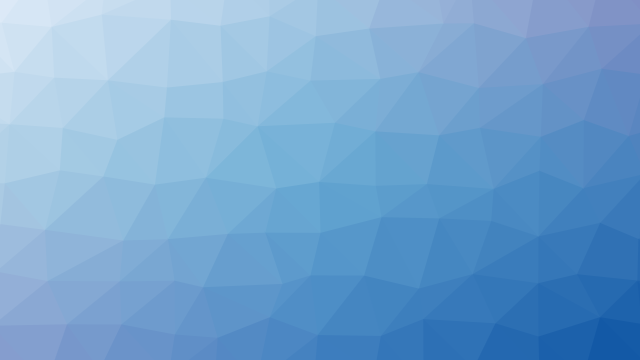
Reproduce this background procedurally as a Shadertoy shader.

```glsl
#define GRID vec2(12.0, 7.15)
#define GRID_OFFSET vec2(0.05, 0.62)
#define JITTER vec2(0.54, 0.50)
#define SEED 3.7

vec2 hash22(vec2 p) {
    vec3 q = fract(vec3(p.xyx + SEED) * vec3(0.1031, 0.1030, 0.0973));
    q += dot(q, q.yzx + 33.33);
    return fract((q.xx + q.yz) * q.zy);
}

// Mesh vertex belonging to a lattice point, in cell units
vec2 meshVertex(vec2 id) {
    return id + GRID_OFFSET + (hash22(id + 20.0) - 0.5) * JITTER;
}

vec3 ramp3(vec3 a, vec3 b, vec3 c, float t) {
    vec3 firstHalf = mix(a, b, clamp(2.0 * t, 0.0, 1.0));
    return mix(firstHalf, c, clamp(2.0 * t - 1.0, 0.0, 1.0));
}

// Pale to deep blue across the diagonal, violet in the other two corners
vec3 colorField(vec2 uv) {
    vec3 bottom = ramp3(vec3(0.53, 0.62, 0.81), vec3(0.25, 0.50, 0.75),
                        vec3(0.05, 0.33, 0.64), uv.x);
    vec3 middle = ramp3(vec3(0.68, 0.81, 0.90), vec3(0.41, 0.67, 0.83),
                        vec3(0.26, 0.50, 0.74), uv.x);
    vec3 top = ramp3(vec3(0.87, 0.92, 0.97), vec3(0.64, 0.78, 0.89),
                     vec3(0.50, 0.56, 0.77), uv.x);
    return ramp3(bottom, middle, top, uv.y);
}

// Signed distance to the line a-b, positive on its left
float edgeDistance(vec2 p, vec2 a, vec2 b) {
    vec2 e = normalize(b - a);
    return e.x * (p.y - a.y) - e.y * (p.x - a.x);
}

// Adds one flat counter-clockwise triangle: rgb weighted by coverage
vec4 facet(vec2 p, vec2 a, vec2 b, vec2 c, float pixel) {
    float d = min(edgeDistance(p, a, b),
              min(edgeDistance(p, b, c), edgeDistance(p, c, a)));
    float coverage = clamp(0.5 + d / pixel, 0.0, 1.0);
    return vec4(colorField((a + b + c) / (3.0 * GRID)), 1.0) * coverage;
}

void mainImage(out vec4 fragColor, in vec2 fragCoord) {
    vec2 p = fragCoord / iResolution.xy * GRID;
    float pixel = GRID.y / iResolution.y;
    vec2 cell = floor(p - GRID_OFFSET);
    vec4 sum = vec4(0.0);

    // Split each nearby quad along its shorter diagonal
    for (int j = -1; j <= 1; j++) {
        for (int i = -1; i <= 1; i++) {
            vec2 id = cell + vec2(i, j);
            vec2 a = meshVertex(id);
            vec2 b = meshVertex(id + vec2(1.0, 0.0));
            vec2 c = meshVertex(id + vec2(1.0, 1.0));
            vec2 d = meshVertex(id + vec2(0.0, 1.0));
            if (distance(a, c) < distance(b, d)) {
                sum += facet(p, a, b, c, pixel) + facet(p, a, c, d, pixel);
            } else {
                sum += facet(p, a, b, d, pixel) + facet(p, b, c, d, pixel);
            }
        }
    }
    fragColor = vec4(sum.rgb / max(sum.a, 0.0001), 1.0);
}
```
